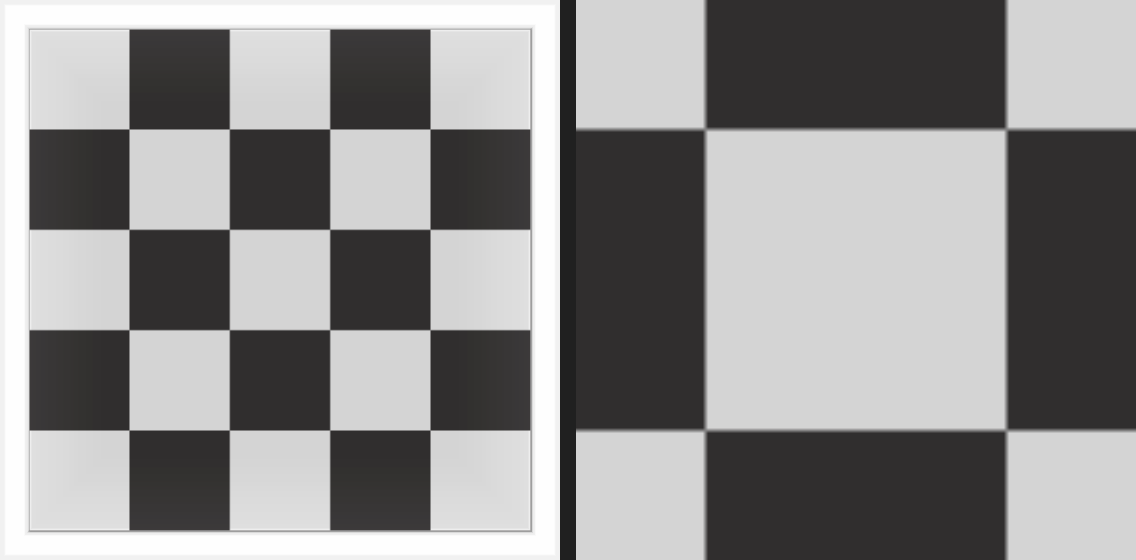
Left, the full canvas; right, a detail of the centre.
Reproduce this pattern procedurally as a WebGL 1 fragment shader.

```glsl
precision highp float;
// Five by five grey checkerboard with lightened edges in a white bevelled frame.

uniform vec2 u_resolution;

// Signed distance to cell borders along each axis, positive in even cells.
vec2 cellWave(vec2 u) {
  return 0.5 - abs(mod(u + 1.0, 2.0) - 1.0);
}

// Soft line of the given half width around distance zero.
float softLine(float d, float halfWidth) {
  return 1.0 - smoothstep(0.0, halfWidth, abs(d));
}

void main() {
  vec2 p = (gl_FragCoord.xy - 0.5 * u_resolution) / min(u_resolution.x, u_resolution.y);
  float pixel = 1.0 / min(u_resolution.x, u_resolution.y);
  float soft = max(0.0016, 0.7 * pixel);

  // Distance inside the board, negative in the frame.
  float inside = 0.448 - max(abs(p.x), abs(p.y));

  // Checker cells with slightly blurred borders.
  vec2 wave = clamp(cellWave(p / 0.1792) * 0.1792 / soft, -1.0, 1.0);
  float light = 0.5 + 0.5 * wave.x * wave.y;

  // Mitred glow that fades in from the rim in faint bands.
  float glow = 1.0 - clamp(inside / 0.135, 0.0, 1.0);
  glow = mix(glow, floor(glow * 10.0 + 0.5) / 10.0, 0.6);
  float warm = smoothstep(0.0, 0.25, glow) * (1.0 - smoothstep(0.4, 0.9, glow));
  vec3 dark = vec3(0.187, 0.179, 0.181) + 0.047 * glow + vec3(0.0, 0.003, -0.006) * warm;
  vec3 pale = vec3(0.830) + 0.047 * glow;
  vec3 board = mix(dark, pale, light);

  // Bright inner lip on the pale cells.
  board += 0.06 * light * softLine(inside - 0.0028, 0.0025);

  // White frame between a pale inner bevel and a pale outer rim.
  float bevel = smoothstep(-0.0095, -0.0055, inside);
  float rim = 1.0 - smoothstep(-0.0455, -0.0405, inside);
  vec3 frame = vec3(0.996 - 0.062 * bevel - 0.050 * rim);

  vec3 color = mix(frame, board, smoothstep(-soft, soft, inside));

  // Thin shadow on the right and bottom, fainter on the top and left.
  float lowerSide = smoothstep(-0.004, 0.004, p.x - p.y);
  float topSide = smoothstep(-0.004, 0.004, p.x + p.y);
  float shade = mix(mix(0.08, 0.22, topSide), 0.62, lowerSide);
  color = mix(color, vec3(0.45), shade * softLine(inside + 0.0012, 0.0026));

  gl_FragColor = vec4(color, 1.0);
}
```
